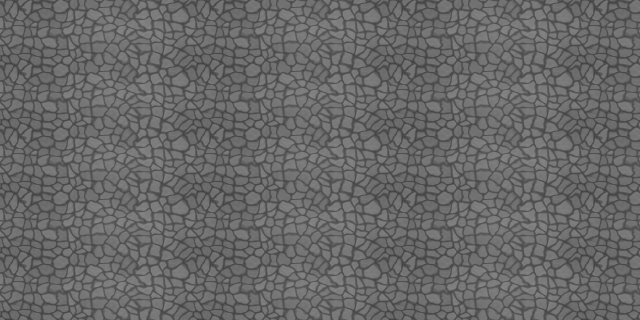
Reproduce this texture procedurally as a WebGL 1 fragment shader.

```glsl
precision highp float;
// Grey pebbled hide: irregular rounded scales with dark grooves, in repeating wide tiles.
uniform vec2 u_resolution;

vec2 hash2(vec2 p) {
  return fract(sin(vec2(dot(p, vec2(127.1, 311.7)), dot(p, vec2(269.5, 183.3)))) * 43758.5453);
}

// Lattice random that repeats after the given whole period
vec2 latticeHash(vec2 cell, vec2 period) {
  return hash2(floor(mod(cell + 0.5, period)));
}

// Two channels of tileable value noise
vec2 tileNoise(vec2 p, vec2 period) {
  vec2 i = floor(p);
  vec2 f = fract(p);
  f = f * f * (3.0 - 2.0 * f);
  vec2 low = mix(latticeHash(i, period), latticeHash(i + vec2(1.0, 0.0), period), f.x);
  vec2 high = mix(latticeHash(i + vec2(0.0, 1.0), period), latticeHash(i + 1.0, period), f.x);
  return mix(low, high, f.y);
}

vec2 scaleCentre(vec2 cell, vec2 period) {
  return 0.5 + 0.82 * (latticeHash(cell, period) - 0.5);
}

// x: rounded distance to the groove, y: random value of the scale
vec2 scales(vec2 p, vec2 period) {
  vec2 i = floor(p);
  vec2 f = fract(p);
  vec2 nearest = vec2(0.0);
  vec2 nearestCell = vec2(0.0);
  float best = 9.0;
  for (int y = -1; y <= 1; y++) {
    for (int x = -1; x <= 1; x++) {
      vec2 o = vec2(float(x), float(y));
      vec2 r = o + scaleCentre(i + o, period) - f;
      if (dot(r, r) < best) {
        best = dot(r, r);
        nearest = r;
        nearestCell = o;
      }
    }
  }
  // Soft minimum over the bisectors rounds the corners
  float sum = 0.0;
  for (int y = -2; y <= 2; y++) {
    for (int x = -2; x <= 2; x++) {
      vec2 o = nearestCell + vec2(float(x), float(y));
      vec2 r = o + scaleCentre(i + o, period) - f;
      vec2 gap = r - nearest;
      if (dot(gap, gap) > 0.0001) {
        sum += exp(-17.0 * dot(0.5 * (nearest + r), normalize(gap)));
      }
    }
  }
  return vec2(-log(sum) / 17.0, latticeHash(i + nearestCell + 31.0, period).y);
}

void main() {
  // Five tiles down, each three times as wide as high
  vec2 tile = gl_FragCoord.xy / u_resolution.y * vec2(5.0 / 3.0, 5.0);

  // Bend the grid so the scales vary in size and outline
  vec2 p = tile * vec2(18.0, 7.0);
  p += 0.8 * (tileNoise(tile * vec2(9.0, 4.0), vec2(9.0, 4.0)) - 0.5);
  p += 0.3 * (tileNoise(tile * vec2(36.0, 14.0), vec2(36.0, 14.0)) - 0.5);
  vec2 scale = scales(p, vec2(18.0, 7.0));

  // Dark groove, grey skirt, then the lighter top
  float skirt = smoothstep(-0.04, 0.08, scale.x);
  float top = smoothstep(0.05, 0.17, scale.x);
  float grey = mix(0.285, 0.355, skirt);
  grey = mix(grey, 0.46 + 0.05 * (scale.y - 0.5), top);

  // Fine mottling and broad darker bands within each tile
  vec2 grain = tileNoise(tile * vec2(90.0, 35.0), vec2(90.0, 35.0));
  grey += 0.035 * (grain.x - 0.5);
  grey -= 0.018 * cos(6.2832 * (tile.x - 0.13));
  grey -= 0.012 * cos(6.2832 * tile.y);

  gl_FragColor = vec4(vec3(grey), 1.0);
}
```
